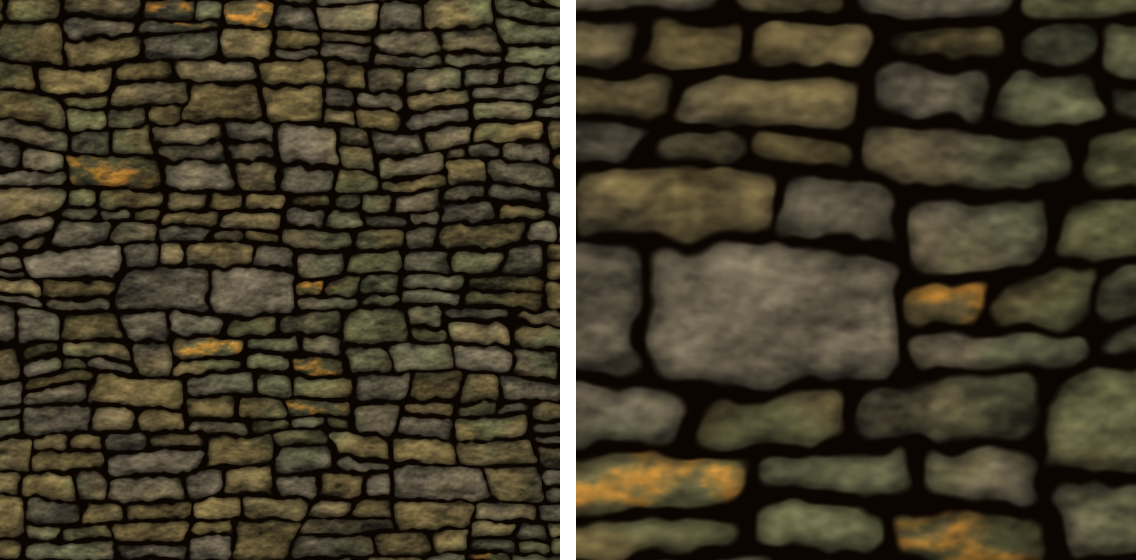
Left, the full canvas; right, a detail of the centre.
A WebGL 1 fragment shader for this texture:

```glsl
precision highp float;
// Dry stone wall: irregular flat stones in rough courses with dark open joints.
uniform vec2 u_resolution;

float hash(vec2 p) {
  vec3 q = fract(p.xyx * vec3(0.1031, 0.1030, 0.0973));
  q += dot(q, q.yzx + 33.33);
  return fract((q.x + q.y) * q.z);
}

float noise(vec2 p) {
  vec2 i = floor(p), f = fract(p);
  f = f * f * (3.0 - 2.0 * f);
  return mix(mix(hash(i), hash(i + vec2(1, 0)), f.x),
             mix(hash(i + vec2(0, 1)), hash(i + vec2(1, 1)), f.x), f.y);
}

float fbm(vec2 p) {
  float sum = 0.0, gain = 0.533;
  for (int i = 0; i < 4; i++) {
    sum += gain * noise(p);
    p = mat2(1.9, 0.4, -0.4, 1.9) * p + 17.3;
    gain *= 0.5;
  }
  return sum;
}

float smoothMin(float a, float b, float k) {
  float h = max(k - abs(a - b), 0.0) / k;
  return min(a, b) - 0.25 * h * h * k;
}

// Splits a block into stones: x = distance to joint, y = stone seed, z = height in stone.
vec3 stones(vec2 p) {
  const float courseHeight = 1.0 / 9.0;
  float course = floor(p.y / courseHeight);
  p.x += 0.5 * hash(vec2(course + 40.0, 7.0));
  float column = floor(p.x / 0.5);
  p -= vec2(column * 0.5, course * courseHeight);

  vec2 lo = vec2(0.0), hi = vec2(0.5, courseHeight);
  float seed = hash(vec2(column + 11.0, course + 23.0));
  float d = smoothMin(min(p.x, hi.x - p.x), min(p.y, hi.y - p.y), 0.012);

  for (int i = 0; i < 8; i++) {
    vec2 size = hi - lo, mid = 0.5 * (lo + hi);
    float key = seed * 91.0;
    float limit = hash(vec2(key, 3.1));
    float cut = mix(0.35, 0.65, hash(vec2(key, 5.7)));
    float tilt = hash(vec2(key, 9.3)) - 0.5;
    bool upright = size.x > 2.8 * size.y && size.x > 0.1 + 0.08 * limit;
    bool layered = size.y > 0.052 + 0.065 * pow(limit, 5.0);
    if (!upright && !layered) break;

    float side;
    if (upright) {
      float at = lo.x + cut * size.x;
      side = p.x - at - 0.45 * tilt * (p.y - mid.y);
      if (side > 0.0) lo.x = at; else hi.x = at;
    } else {
      float at = lo.y + cut * size.y;
      side = p.y - at - 0.13 * tilt * (p.x - mid.x);
      if (side > 0.0) lo.y = at; else hi.y = at;
    }
    d = smoothMin(d, abs(side), 0.012);
    seed = hash(vec2(key + 2.0, side > 0.0 ? 31.0 : 57.0));
  }
  return vec3(d, seed, (p.y - lo.y) / (hi.y - lo.y));
}

void main() {
  vec2 p = gl_FragCoord.xy / u_resolution.y;

  // Bend the courses and roughen the outlines.
  vec2 bend = vec2(noise(p * 9.0 + 3.0), noise(p * vec2(7.0, 9.0) + 50.0)) - 0.5;
  vec2 rough = vec2(noise(p * 45.0 + 8.0), noise(p * 45.0 + 71.0)) - 0.5;
  vec3 stone = stones(p + 0.03 * bend + 0.008 * rough);
  float key = stone.y * 83.0;
  float d = stone.x + 0.004 * (noise(p * 95.0) - 0.5) + 0.003 * (noise(p * 14.0) - 0.5);

  // Weathered surface, streaked along the bedding and lit from above.
  vec2 s = p * vec2(34.0, 58.0) + key * 3.0;
  float grain = fbm(s);
  float relief = grain - fbm(s + vec2(-0.06, 0.25));
  float blotch = fbm(p * 13.0 + key);
  float speck = noise(p * 170.0) - 0.5;

  // Stone colour: grey brown to ochre, with some moss and rare rust.
  vec3 color = mix(vec3(0.34, 0.31, 0.25), vec3(0.37, 0.32, 0.20),
                   smoothstep(0.3, 0.7, 0.6 * hash(vec2(key, 1.7)) + 0.4 * blotch));
  color = mix(color, vec3(0.30, 0.32, 0.22),
              0.6 * smoothstep(0.5, 0.7, fbm(p * 8.0 + 90.0)));
  float rust = step(0.95, hash(vec2(key, 4.4))) * smoothstep(0.45, 0.75, grain);
  color = mix(color, vec3(0.60, 0.39, 0.13), 0.7 * rust);

  float tone = 0.77 + 0.42 * hash(vec2(key, 8.8));
  tone += 0.9 * (grain - 0.5) + 0.5 * (blotch - 0.5) + 0.7 * relief + 0.16 * speck;
  tone += 0.2 * (stone.z - 0.5);
  tone *= mix(0.6, 1.06, smoothstep(0.002, 0.014, d));
  color *= max(tone, 0.25);

  // Open joints in deep shadow.
  float face = smoothstep(0.0015, 0.0055, d);
  gl_FragColor = vec4(mix(vec3(0.045, 0.02, 0.002), color, face), 1.0);
}
```
